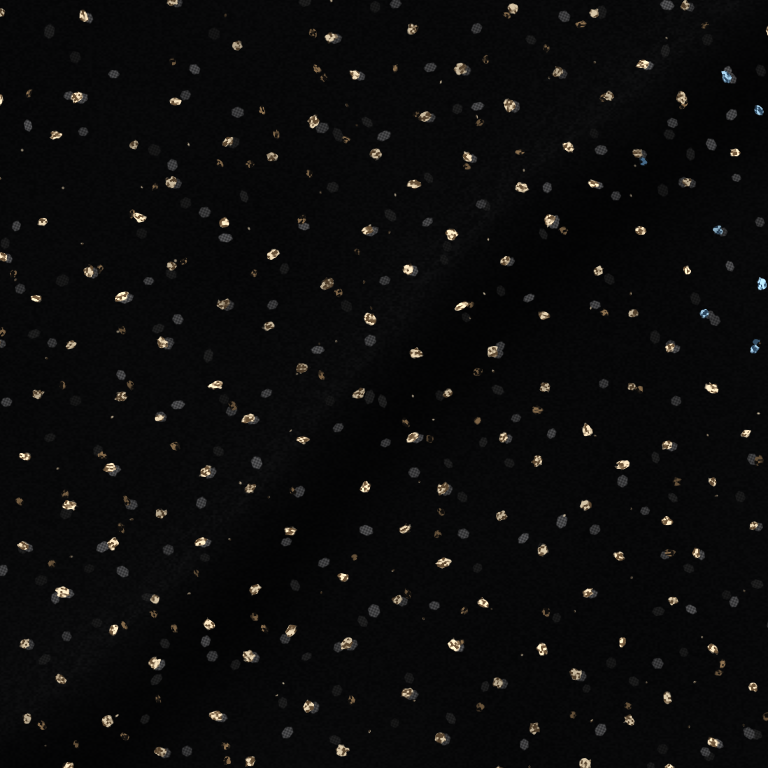
Write a WebGL 2 fragment shader that draws this texture.

```glsl
#version 300 es
precision highp float;

#define CELLS 12.4
#define DOT_RADIUS 0.0071
#define EDGE 0.0013
#define LATTICE_ANGLE 0.77
#define MESH_PITCH 0.0036
#define FOLD_LIGHT 0.022
#define GOLD_DARK vec3(0.40, 0.31, 0.21)
#define GOLD_LIGHT vec3(0.98, 0.90, 0.76)
#define GREY_DARK vec3(0.18, 0.18, 0.185)
#define GREY_LIGHT vec3(0.32, 0.32, 0.325)
#define CLOTH vec3(0.021, 0.022, 0.025)

uniform vec2 u_resolution;
out vec4 outColor;

vec3 hash3(vec2 p) {
    vec3 q = fract(p.xyx * vec3(0.1031, 0.1030, 0.0973));
    q += dot(q, q.yxz + 33.33);
    return fract((q.xxy + q.yzz) * q.zyx);
}

float noise(vec2 p) {
    vec2 i = floor(p), f = fract(p);
    f = f * f * (3.0 - 2.0 * f);
    vec2 e = vec2(0.0, 1.0);
    return mix(mix(hash3(i).x, hash3(i + e.yx).x, f.x),
               mix(hash3(i + e.xy).x, hash3(i + e.yy).x, f.x), f.y);
}

mat2 rotation(float a) {
    float c = cos(a), s = sin(a);
    return mat2(c, s, -s, c);
}

// Net seen through a translucent dot
float mesh(vec2 p) {
    vec2 q = rotation(0.4) * p * 6.2832 / MESH_PITCH;
    return 0.5 + 0.25 * (sin(q.x) + sin(q.y));
}

// One layer of dots on a slanted, jittered lattice
void scatter(inout vec3 col, vec2 uv, float seed, float keep, float jitter,
             float radius, vec3 dark, vec3 light, bool foil) {
    vec2 p = rotation(LATTICE_ANGLE) * uv * CELLS + seed * 0.37;
    p += 0.35 * sin(uv.yx * vec2(4.0, 5.0) + seed);
    vec2 base = floor(p);
    float edge = max(EDGE, 0.8 / min(u_resolution.x, u_resolution.y));

    for (int j = -1; j <= 1; j++)
    for (int i = -1; i <= 1; i++) {
        vec2 cell = base + vec2(i, j);
        vec3 place = hash3(cell + 100.0 + seed * 17.0);
        vec3 look = hash3(cell + 300.0 + seed * 29.0);
        if (place.z > keep) continue;

        vec2 d = (p - cell - 0.5 - jitter * (place.xy - 0.5)) / CELLS;
        d = rotation(look.x * 6.2832) * d;
        float stretch = 1.0 + 0.28 * look.y;
        d *= vec2(1.0 / stretch, sqrt(stretch));

        // Rough outline for foil, nearly hexagonal for plain dots
        float rough = foil ? 0.55 * (noise(d * 260.0 + look.xy * 90.0) - 0.5)
                           : 0.05 * cos(6.0 * atan(d.y, d.x + 1e-6));
        float size = radius * mix(0.82, 1.08, look.z);
        float cover = smoothstep(edge, -edge, length(d) - size * (1.0 + rough));

        float grain = foil ? smoothstep(0.2, 0.75, noise(d * 420.0 + look.yz * 70.0))
                           : mesh(uv);
        vec3 tone = mix(dark, light, grain) * mix(0.72, 1.12, look.y);

        // Cool glints gathered near the right side
        float cool = smoothstep(0.22, 0.08, length((uv - vec2(0.94, 0.66)) * vec2(1.4, 0.8)));
        if (foil && look.x < 0.5 * cool) tone = tone.bgr * vec3(0.95, 1.0, 1.03);
        col = mix(col, tone, cover);
    }
}

// Sheer black ground with one soft diagonal fold
vec3 cloth(vec2 uv) {
    float across = uv.y - uv.x - 0.05 + 0.03 * sin(uv.x * 7.0) + 0.02 * (noise(uv * 9.0) - 0.5);
    float crease = exp(-abs(across) * (across > 0.0 ? 13.0 : 60.0));
    float valley = exp(-pow((across + 0.13) / 0.09, 2.0));
    vec2 along = rotation(-0.85) * uv;
    float streak = noise(along * vec2(70.0, 260.0));
    float weave = noise(uv * vec2(330.0, 430.0));
    vec3 col = CLOTH + 0.020 * (weave - 0.35) + 0.008 * noise(uv * 6.0);
    col += FOLD_LIGHT * crease * (0.35 + streak * weave * 1.5);
    return col * (1.0 - 0.45 * valley);
}

void main() {
    vec2 uv = gl_FragCoord.xy / u_resolution;
    vec3 col = cloth(uv);

    // Faint dots on the layer below
    scatter(col, uv, 3.0, 0.62, 0.9, DOT_RADIUS * 0.95, vec3(0.075), vec3(0.12), false);
    // Grey dots, loose and beside the gold ones
    scatter(col, uv, 7.0, 0.60, 0.8, DOT_RADIUS * 0.95, GREY_DARK, GREY_LIGHT, false);
    scatter(col, uv - vec2(0.0065, -0.002), 1.0, 0.45, 0.35, DOT_RADIUS * 0.9,
            GREY_DARK, GREY_LIGHT, false);
    // Dim foil, tiny glints and bright foil
    scatter(col, uv, 5.0, 0.62, 0.9, DOT_RADIUS * 0.68, vec3(0.07, 0.06, 0.05),
            vec3(0.50, 0.40, 0.28), true);
    scatter(col, uv, 9.0, 0.50, 1.0, DOT_RADIUS * 0.2, GOLD_DARK * 0.6, GOLD_LIGHT * 0.7, true);
    scatter(col, uv, 1.0, 0.94, 0.35, DOT_RADIUS * 0.92, GOLD_DARK, GOLD_LIGHT, true);

    outColor = vec4(col, 1.0);
}
```
